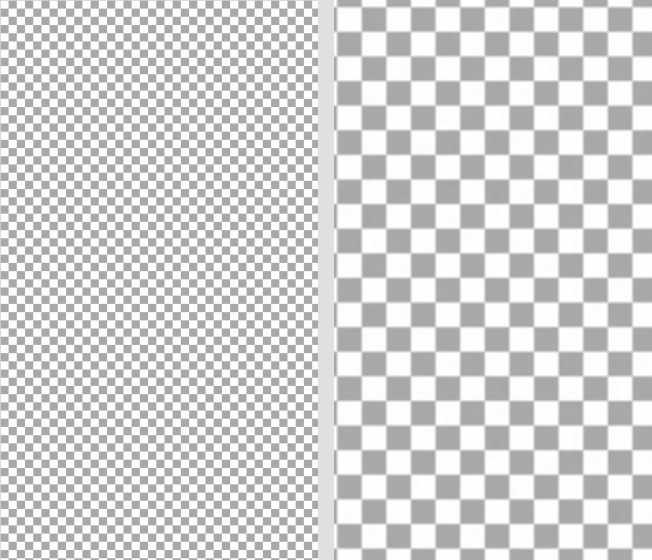
Left: the whole. Right: its middle third, enlarged.
This pattern is drawn by a Shadertoy shader. Its source:

```glsl
// Fine checkerboard of white and mid-grey squares, counted from the top left.
// Each axis is a soft-edged square wave; their product gives the checks.
// Gradient noise adds a very faint mottling to the flat tones.

const float ROWS = 68.27;               // squares down the canvas height
const vec2 GRID_OFFSET = vec2(0.05);    // slim partial squares at the border
const float EDGE_HALF_WIDTH = 0.067;    // in squares
const float MOTTLE = 0.012;
const vec3 WHITE = vec3(0.995);
const vec3 GREY = vec3(0.66);

// Random unit gradient for a lattice point
vec2 gradientAt(vec2 cell) {
    float angle = 6.2832 * fract(sin(dot(cell, vec2(127.1, 311.7))) * 43758.5);
    return vec2(cos(angle), sin(angle));
}

float gradientNoise(vec2 p) {
    vec2 i = floor(p), f = fract(p);
    vec2 u = f * f * f * (f * (f * 6.0 - 15.0) + 10.0);
    vec2 e = vec2(1.0, 0.0);
    float a = dot(gradientAt(i), f);
    float b = dot(gradientAt(i + e.xy), f - e.xy);
    float c = dot(gradientAt(i + e.yx), f - e.yx);
    float d = dot(gradientAt(i + e.xx), f - e.xx);
    return mix(mix(a, b, u.x), mix(c, d, u.x), u.y);
}

// +1 in even squares, -1 in odd ones, with a linear ramp at each boundary
vec2 softSquareWave(vec2 p, float halfWidth) {
    vec2 parity = 1.0 - 2.0 * mod(floor(p), 2.0);
    vec2 edgeDistance = 0.5 - abs(fract(p) - 0.5);
    return parity * clamp(edgeDistance / halfWidth, 0.0, 1.0);
}

// 1 on white squares, 0 on grey ones
float checker(vec2 p, float halfWidth) {
    vec2 wave = softSquareWave(p, halfWidth);
    return 0.5 + 0.5 * wave.x * wave.y;
}

void mainImage(out vec4 fragColor, in vec2 fragCoord) {
    // Grid coordinates, measured down from the top left
    float squaresPerPixel = ROWS / iResolution.y;
    vec2 fromTopLeft = vec2(fragCoord.x, iResolution.y - fragCoord.y);
    vec2 grid = fromTopLeft * squaresPerPixel - GRID_OFFSET;

    // Checks, never sharper than one pixel
    float halfWidth = max(EDGE_HALF_WIDTH, 0.5 * squaresPerPixel);
    vec3 color = mix(GREY, WHITE, checker(grid, halfWidth));

    // Faint mottling
    color += MOTTLE * gradientNoise(grid * 2.7);
    fragColor = vec4(clamp(color, 0.0, 1.0), 1.0);
}
```
